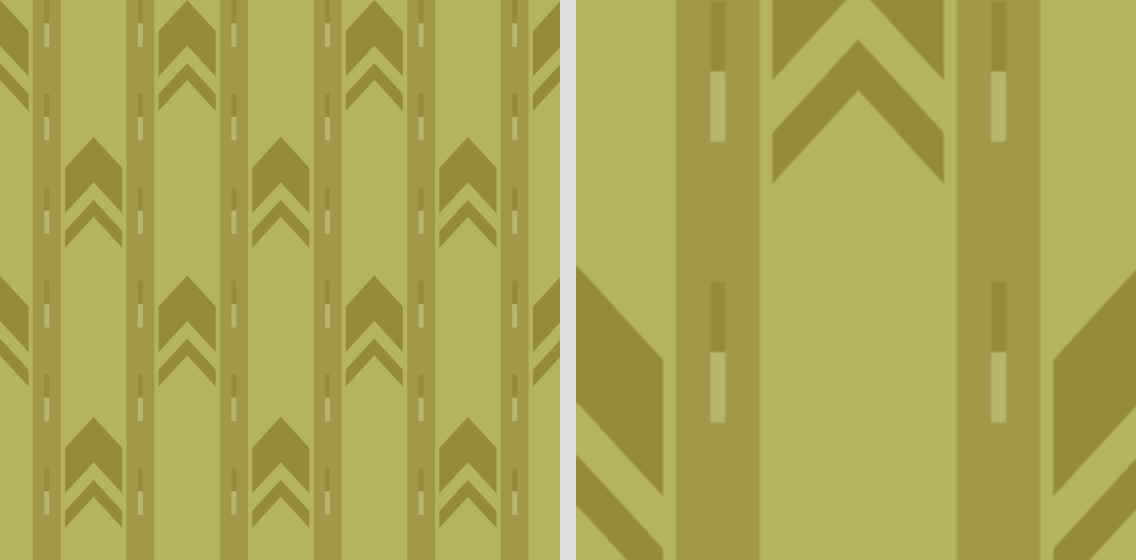
Left: the whole. Right: its middle third, enlarged.
Reproduce this pattern procedurally as a WebGL 2 fragment shader.

```glsl
#version 300 es
precision highp float;

uniform vec2 u_resolution;
out vec4 fragColor;

const vec3 GROUND = vec3(0.71, 0.70, 0.38);
const vec3 ROAD = vec3(0.63, 0.60, 0.29);
const vec3 ARROW = vec3(0.58, 0.55, 0.23);
const vec3 LIGHT_DASH = vec3(0.725, 0.715, 0.42);

const float PITCH = 0.1671;
const float ROAD_HALF_WIDTH = 0.0249;
const float DASH_HALF_WIDTH = 0.0044;
const float ARROW_HALF_WIDTH = 0.0510;
const float ARROW_SLOPE = 1.09;
const int ARROW_ROWS = 4;

// Signed offset from the nearest repeat of center
float repeatAround(float x, float center, float period) {
    float offset = x - center;
    return offset - period * round(offset / period);
}

// Coverage of a strip centred on zero
float strip(float x, float halfWidth, float soft) {
    return 1.0 - smoothstep(-soft, soft, abs(x) - halfWidth);
}

float box(vec2 p, vec2 halfSize, float soft) {
    return strip(p.x, halfSize.x, soft) * strip(p.y, halfSize.y, soft);
}

// Upward chevron with vertical sides; p.y grows downward from the apex
float chevron(vec2 p, float halfWidth, float thickness, float soft) {
    float slantDepth = p.y - ARROW_SLOPE * abs(p.x);
    float slantSoft = soft * length(vec2(1.0, ARROW_SLOPE));
    return strip(p.x, halfWidth, soft)
         * strip(slantDepth - 0.5 * thickness, 0.5 * thickness, slantSoft);
}

// Thick head with a thin chevron trailing below it
float doubleArrow(vec2 p, float halfWidth, float soft) {
    float head = chevron(p, halfWidth, 0.0812, soft);
    float tail = chevron(p - vec2(0.0, 0.1125), halfWidth, 0.0302, soft);
    return max(head, tail);
}

// Row spacing drifts slightly down the canvas
float arrowApex(float row) {
    float t = row / float(ARROW_ROWS);
    return t - 0.008 * sin(3.14159 * t);
}

// Arrows occupy alternate columns on alternate rows
float arrowField(vec2 p, float soft) {
    float column = round(p.x / PITCH);
    float localX = p.x - column * PITCH;
    float coverage = 0.0;
    for (int i = 0; i < ARROW_ROWS; i++) {
        float row = float(i);
        float present = 1.0 - mod(column + row, 2.0);
        vec2 local = vec2(localX, p.y - arrowApex(row));
        coverage = max(coverage, present * doubleArrow(local, ARROW_HALF_WIDTH, soft));
    }
    return coverage;
}

void main() {
    vec2 p = gl_FragCoord.xy / u_resolution;
    p.y = 1.0 - p.y;
    float soft = max(0.75 / min(u_resolution.x, u_resolution.y), 0.0012);

    vec3 color = mix(GROUND, ARROW, arrowField(p, soft));

    // Vertical roads
    float roadX = repeatAround(p.x, 0.5 * PITCH, PITCH);
    color = mix(color, ROAD, strip(roadX, ROAD_HALF_WIDTH, soft));

    // Paired dark and light lane dashes
    vec2 dashSize = vec2(DASH_HALF_WIDTH, 0.125 * PITCH);
    vec2 darkDash = vec2(roadX, repeatAround(p.y, 0.125 * PITCH, PITCH));
    vec2 lightDash = vec2(roadX, repeatAround(p.y, 0.375 * PITCH, PITCH));
    color = mix(color, ARROW, box(darkDash, dashSize, soft));
    color = mix(color, LIGHT_DASH, box(lightDash, dashSize, soft));

    fragColor = vec4(color, 1.0);
}
```
